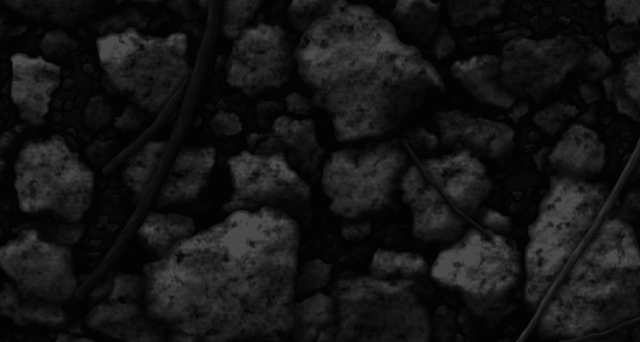
Write a Shadertoy shader that draws this texture.

```glsl
const float TAU = 6.28319;
const vec3 LIGHT = vec3(-0.22, 0.72, 0.66);
const float GROUND_TONE = 0.032;
const float MAX_TONE = 0.29;
const int SIDES = 7;
const float FACET_SHARPNESS = 28.0;
const float CORNER_ROUNDING = 0.05;
const float SHADOW_REACH = 0.17;

// Each layer: cell size, share of filled cells, tone
const int LAYER_COUNT = 5;
const vec3 LAYERS[LAYER_COUNT] = vec3[](
    vec3(0.045, 0.85, 0.065), vec3(0.12, 0.75, 0.11), vec3(0.22, 0.82, 0.20),
    vec3(0.30, 0.58, 0.235), vec3(0.48, 0.36, 0.25));

// Each twig: start and end; then bend, half width, tone
const int TWIG_COUNT = 5;
const vec4 TWIG_ENDS[TWIG_COUNT] = vec4[](
    vec4(0.55, 0.76, 0.31, 0.50), vec4(0.64, 1.03, 0.24, 0.14),
    vec4(1.18, 0.585, 1.43, 0.31), vec4(1.64, 0.00, 1.90, 0.09),
    vec4(1.90, 0.63, 1.50, -0.02));
const vec3 TWIG_STYLE[TWIG_COUNT] = vec3[](
    vec3(0.02, 0.017, 0.075), vec3(0.07, 0.024, 0.065),
    vec3(-0.02, 0.007, 0.09), vec3(-0.02, 0.008, 0.11),
    vec3(0.015, 0.013, 0.17));

float hash(vec2 p) {
    return fract(sin(dot(p, vec2(127.1, 311.7))) * 43758.5);
}

float noise(vec2 p) {
    vec2 i = floor(p), f = fract(p);
    f = f * f * (3.0 - 2.0 * f);
    return mix(mix(hash(i), hash(i + vec2(1, 0)), f.x),
               mix(hash(i + vec2(0, 1)), hash(i + vec2(1, 1)), f.x), f.y);
}

float fbm(vec2 p) {
    float sum = 0.0, amp = 0.5;
    for (int i = 0; i < 4; i++) {
        sum += amp * noise(p);
        p = mat2(1.6, 1.2, -1.2, 1.6) * p + 7.3;
        amp *= 0.5;
    }
    return sum;
}

float smoothMax(float a, float b, float k) {
    float h = max(k - abs(a - b), 0.0) / k;
    return max(a, b) + h * h * k * 0.25;
}

// Faceted stone: x is the outline distance, y the light on its surface
vec2 stone(vec2 q, vec2 seed) {
    float turn = TAU * hash(seed + 3.1);
    vec2 axis = vec2(cos(turn), sin(turn));
    q += axis * dot(q, axis) * 0.6 * hash(seed + 5.7);
    float radius = mix(0.42, 0.56, hash(seed + 8.3));

    vec2 tilt = 0.9 * (vec2(hash(seed + 1.9), hash(seed + 2.6)) - 0.5);
    float topHeight = 0.15 + dot(q, tilt);
    vec3 normal = normalize(vec3(-tilt, 1.0)) * exp(min(-topHeight * FACET_SHARPNESS, 40.0));
    float outline = -1.0;
    for (int i = 0; i < SIDES; i++) {
        vec2 key = seed + float(i) * 1.37;
        float angle = turn + TAU * (float(i) + 0.8 * hash(key)) / float(SIDES);
        vec2 dir = vec2(cos(angle), sin(angle));
        float edge = dot(q, dir) - radius * mix(0.78, 1.1, hash(key + 11.0));
        float slope = mix(0.5, 2.2, hash(key + 23.0));
        float weight = exp(min(edge * slope * FACET_SHARPNESS, 40.0));
        normal += normalize(vec3(dir * slope, 1.0)) * weight;
        outline = smoothMax(outline, edge, CORNER_ROUNDING);
    }
    float light = max(dot(normalize(normal), normalize(LIGHT)), 0.0);
    return vec2(outline, mix(0.14, 1.0, light));
}

// Weathered surface: blotches, relief, pits and fine grain
float weathering(vec2 p) {
    float relief = fbm(p * 22.0) - fbm(p * 22.0 + LIGHT.xy * 0.45);
    float blotches = smoothstep(0.35, 0.62, fbm(p * 9.0 + 4.0));
    float pits = smoothstep(0.22, 0.42, fbm(p * 38.0 + 17.0));
    float grain = noise(p * 130.0) - 0.5;
    return max(mix(0.72, 1.16, blotches) * mix(0.55, 1.0, pits) + 1.5 * relief + 0.3 * grain, 0.1);
}

float addStones(float tone, vec2 p, vec3 layer, float index) {
    vec2 g = p / layer.x + index * 17.0;
    float pixel = 1.0 / (iResolution.y * layer.x);
    float surface = weathering(p + index * 3.7);
    vec2 rough = 0.14 * (vec2(noise(g * 4.0), noise(g * 4.0 + 31.0)) - 0.5)
               + 0.06 * (vec2(noise(g * 13.0), noise(g * 13.0 + 47.0)) - 0.5);
    for (int y = -1; y <= 1; y++)
    for (int x = -1; x <= 1; x++) {
        vec2 id = floor(g) + vec2(x, y);
        if (hash(id + 0.5) > layer.y) continue;
        vec2 jitter = 0.55 * (vec2(hash(id + 6.1), hash(id + 9.4)) - 0.5);
        vec2 q = g - id - 0.5 - jitter + rough;
        if (dot(q, q) > 1.0) continue;
        vec2 s = stone(q, id);
        float shade = layer.z * mix(0.65, 1.3, hash(id + 14.2)) * s.y * surface;
        shade *= mix(0.4, 1.0, smoothstep(0.0, 0.07, -s.x));
        tone *= mix(0.3, 1.0, smoothstep(0.0, SHADOW_REACH, s.x));
        tone = mix(tone, shade, smoothstep(pixel, -pixel, s.x));
    }
    return tone;
}

float addTwig(float tone, vec2 p, vec4 ends, vec3 style) {
    vec2 span = ends.zw - ends.xy;
    float len = length(span);
    vec2 along = span / len, across = vec2(-along.y, along.x);
    float t = dot(p - ends.xy, along) / len;
    float u = clamp(t, 0.0, 1.0);
    float wobble = 0.012 * (noise(vec2(t * 9.0, len * 50.0)) - 0.5);
    float side = dot(p - ends.xy, across) - style.x * 4.0 * u * (1.0 - u) - wobble;
    float width = style.y * mix(1.0, 0.75, u);
    float d = length(vec2(side, (t - u) * len)) - width;
    float bark = 0.65 + 0.7 * noise(vec2(t * len * 45.0, side * 220.0));
    float lit = 0.65 + 0.45 * clamp(side / width, -1.0, 1.0) * sign(across.y);
    float pixel = 1.0 / iResolution.y;
    tone *= mix(0.45, 1.0, smoothstep(0.0, 0.025, d));
    return mix(tone, style.z * bark * lit, smoothstep(pixel, -pixel, d));
}

void mainImage(out vec4 fragColor, in vec2 fragCoord) {
    vec2 p = fragCoord / iResolution.y;
    float tone = GROUND_TONE * (0.5 + fbm(p * 30.0));
    for (int i = 0; i < LAYER_COUNT; i++)
        tone = addStones(tone, p, LAYERS[i], float(i) + 1.0);
    for (int i = 0; i < TWIG_COUNT; i++)
        tone = addTwig(tone, p, TWIG_ENDS[i], TWIG_STYLE[i]);
    fragColor = vec4(vec3(clamp(tone, 0.012, MAX_TONE)), 1.0);
}
```
